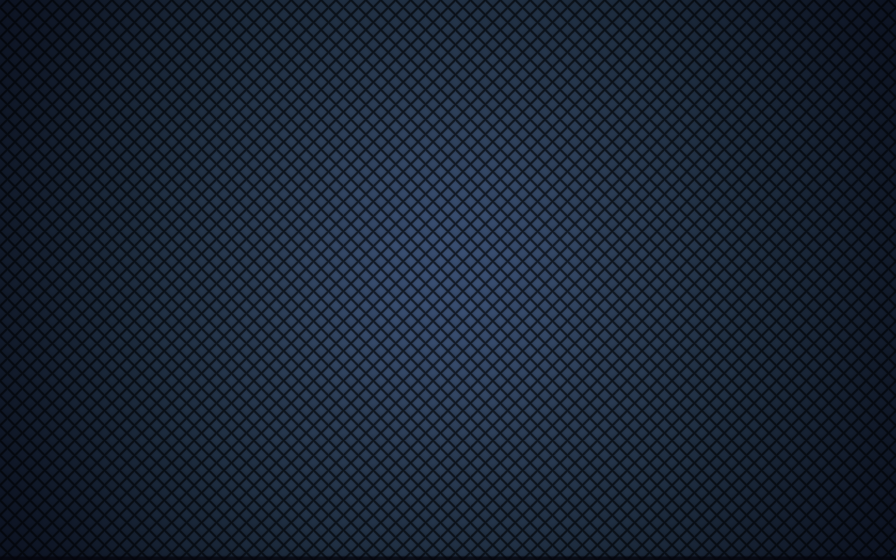
A WebGL 1 fragment shader for this pattern:

```glsl
precision highp float;
// Dark blue woven mesh: diagonal strands cross in small diamonds under a
// soft round glow. Two rotated repeats make the grooves, a checker swaps
// the strand direction, and a radial ramp sets the colour.

uniform vec2 u_resolution;

float hash(vec2 cell) {
  return fract(sin(dot(cell, vec2(12.99, 78.23))) * 4375.85);
}

// Blue at the centre, slate in the middle, near black at the rim.
vec3 glowColor(float radius) {
  vec3 color = mix(vec3(0.205, 0.275, 0.395), vec3(0.165, 0.225, 0.310),
                   smoothstep(0.0, 0.36, radius));
  color = mix(color, vec3(0.105, 0.155, 0.215), smoothstep(0.20, 0.62, radius));
  return mix(color, vec3(0.045, 0.065, 0.115), smoothstep(0.48, 0.98, radius));
}

// Brightness of the weave; coordinates count whole diamonds.
float weave(vec2 grid, float pixel) {
  vec2 cell = floor(grid);
  vec2 local = fract(grid) - 0.5;
  vec2 edge = 0.5 - abs(local);

  // Dark grooves between the strands, smoothed to the pixel size.
  vec2 groove = 1.0 - smoothstep(vec2(0.07 - pixel * 0.5),
                                 vec2(0.11 + pixel * 0.7), edge);
  float gap = max(groove.x, groove.y);

  // Alternate cells bulge along one diagonal or the other.
  float checker = mod(cell.x + cell.y, 2.0);
  float along = mix(local.x, local.y, checker);
  float across = mix(local.y, local.x, checker);
  float strand = 1.10 - 0.55 * along * along - 0.30 * across * across;
  strand += 0.07 * (local.x - local.y);
  strand += 0.05 * (hash(cell) - 0.5);

  return strand * (1.0 - 0.62 * gap);
}

void main() {
  vec2 uv = gl_FragCoord.xy / u_resolution;
  vec2 p = gl_FragCoord.xy / u_resolution.y;
  float aspect = u_resolution.x / u_resolution.y;

  // Radial light, centred slightly above the middle.
  float radius = length(p - vec2(0.5 * aspect, 0.51));
  vec3 color = glowColor(radius);

  // Diagonal mesh with 37.5 diamonds over the canvas height.
  float density = 37.5;
  vec2 grid = vec2(p.x + p.y, p.x - p.y) * density;
  float pixel = 1.414 * density / u_resolution.y;
  color *= weave(grid, pixel);

  // Grooves keep a faint navy tint.
  color += vec3(0.000, 0.004, 0.010);

  // Thin dark hem along the bottom.
  float hem = 1.0 - smoothstep(0.004, 0.009, uv.y);
  color = mix(color, vec3(0.015, 0.015, 0.045), 0.75 * hem);

  gl_FragColor = vec4(color, 1.0);
}
```
